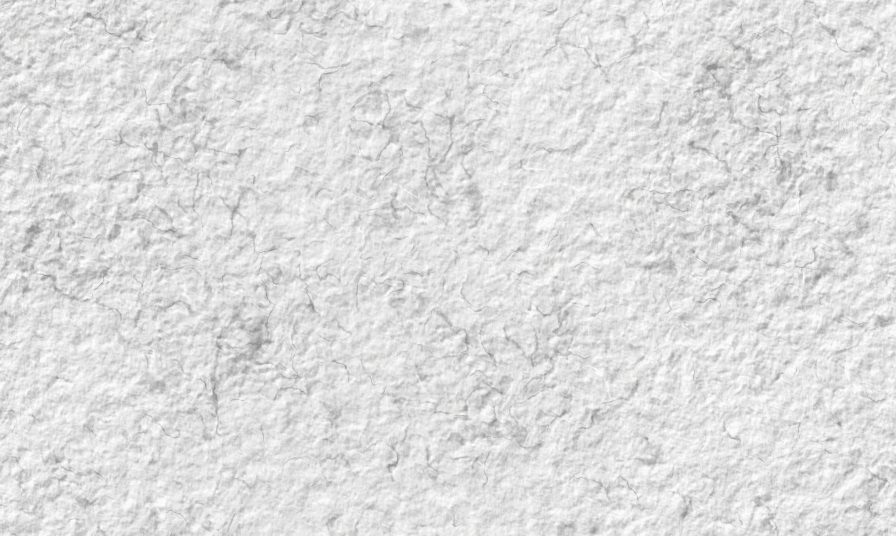
Reproduce this texture procedurally as a WebGL 1 fragment shader.

```glsl
precision highp float;
// Rough pale plaster: a fine, crumbly fractal relief lit from the upper left,
// with faint grey stains, small rimmed pits, crumbling cracks and pale scratches.
// Lengths are in canvas heights, so the surface scales with the canvas.

uniform vec2 u_resolution;

const vec3  PLASTER_TINT   = vec3(1.0, 1.0, 0.999);
const float BASE_TONE      = 0.890;
const float DARKEST        = 0.58;
const float BRIGHTEST      = 0.98;
const vec2  LIGHT_DIR      = vec2(-0.6, 0.8);
const float RELIEF_SCALE   = 38.0;
const float RELIEF_GAIN    = 0.68;
const float RELIEF_STEP    = 0.0024;
const float ROUGHNESS      = 0.52;
const float WARP_SCALE     = 16.0;
const float WARP_AMOUNT    = 0.018;
const float STAIN_SCALE    = 4.5;
const float STAIN_DEPTH    = 0.075;
const float PIT_SCALE      = 92.0;
const float PIT_DEPTH      = 0.09;
const float PIT_RIM        = 0.6;
const float CRACK_SCALE    = 13.0;
const float CRACK_WIDTH    = 0.0036;
const float CRACK_DEPTH    = 0.125;
const float SCRATCH_SCALE  = 11.0;
const float SCRATCH_WIDTH  = 0.0036;
const float SCRATCH_LIFT   = 0.07;
const float GRAIN_SCALE    = 210.0;
const float GRAIN_GAIN     = 0.035;
const float SHADOW_GAIN    = 1.15;
const float HIGHLIGHT_GAIN = 0.85;

const mat2 TURN = mat2(0.8, 0.6, -0.6, 0.8);

float hash(vec2 cell) {
  vec3 q = fract(cell.xyx * 0.1031);
  q += dot(q, q.yzx + 33.33);
  return fract((q.x + q.y) * q.z);
}

float noise(vec2 p) {
  vec2 cell = floor(p);
  vec2 f = fract(p);
  f = f * f * (3.0 - 2.0 * f);
  float low  = mix(hash(cell), hash(cell + vec2(1.0, 0.0)), f.x);
  float high = mix(hash(cell + vec2(0.0, 1.0)), hash(cell + 1.0), f.x);
  return mix(low, high, f.y);
}

// Fractal sum of five turned octaves, normalised to 0..1.
float fbm(vec2 p) {
  float sum = 0.0;
  float total = 0.0;
  float amplitude = 1.0;
  for (int i = 0; i < 5; i++) {
    sum += amplitude * noise(p);
    total += amplitude;
    amplitude *= ROUGHNESS;
    p = 2.03 * TURN * p + 17.3;
  }
  return sum / total;
}

// Thin line along the middle contour of a noise field.
float contourLine(vec2 p, float scale, float width) {
  float softWidth = max(width, 1.1 / u_resolution.y) * scale;
  return 1.0 - smoothstep(0.0, softWidth, abs(noise(p * scale) - 0.5));
}

// Brightness change where the surface tilts towards the light.
float relief(vec2 p) {
  vec2 offset = LIGHT_DIR * RELIEF_STEP;
  return fbm((p - offset) * RELIEF_SCALE) - fbm((p + offset) * RELIEF_SCALE);
}

float pit(vec2 p) {
  return smoothstep(0.58, 0.8, noise(TURN * p * PIT_SCALE));
}

void main() {
  vec2 p = gl_FragCoord.xy / u_resolution.y + 3.0;
  float across = gl_FragCoord.x / u_resolution.x;

  // Irregular outlines for the relief and the lines
  vec2 warp = vec2(fbm(p * WARP_SCALE), fbm(p * WARP_SCALE + 41.7)) - 0.5;
  vec2 rough = p + WARP_AMOUNT * warp;
  vec2 jagged = p + 4.0 * WARP_AMOUNT * warp;

  // Relief is flatter in the middle and stronger towards the sides
  float strength = mix(0.85, 1.15, smoothstep(0.05, 0.45, abs(across - 0.4)));
  float shade = RELIEF_GAIN * strength * relief(rough);
  shade += GRAIN_GAIN * (noise(TURN * p * GRAIN_SCALE) - 0.5);

  // Stains, with dark pits gathered inside them, each with a lit far rim
  float stain = fbm(p * STAIN_SCALE + 7.0);
  float stained = smoothstep(0.48, 0.68, stain);
  float pits = pit(rough) - PIT_RIM * pit(rough + LIGHT_DIR * 0.006);
  shade -= STAIN_DEPTH * (stain - 0.5);
  shade -= PIT_DEPTH * pits * mix(0.4, 1.0, stained);

  // Two sizes of crumbling cracks, densest in the stains
  for (int i = 0; i < 2; i++) {
    float layer = float(i);
    float broken = fbm(p * (22.0 + 14.0 * layer) + 23.0) + 0.1 * (stained - 0.2);
    float crack = contourLine(jagged + 5.3 * layer, CRACK_SCALE * (1.0 + layer), CRACK_WIDTH);
    shade -= CRACK_DEPTH * crack * smoothstep(0.46, 0.68, broken);
  }

  // Pale scratches
  float scratchMask = smoothstep(0.48, 0.68, fbm(p * 14.0 + 59.0));
  shade += SCRATCH_LIFT * scratchMask
         * contourLine(jagged + 11.0, SCRATCH_SCALE, SCRATCH_WIDTH);

  // Deeper shadows than highlights
  shade *= shade < 0.0 ? SHADOW_GAIN : HIGHLIGHT_GAIN;
  float tone = clamp(BASE_TONE + shade, DARKEST, BRIGHTEST);
  gl_FragColor = vec4(PLASTER_TINT * tone, 1.0);
}
```
